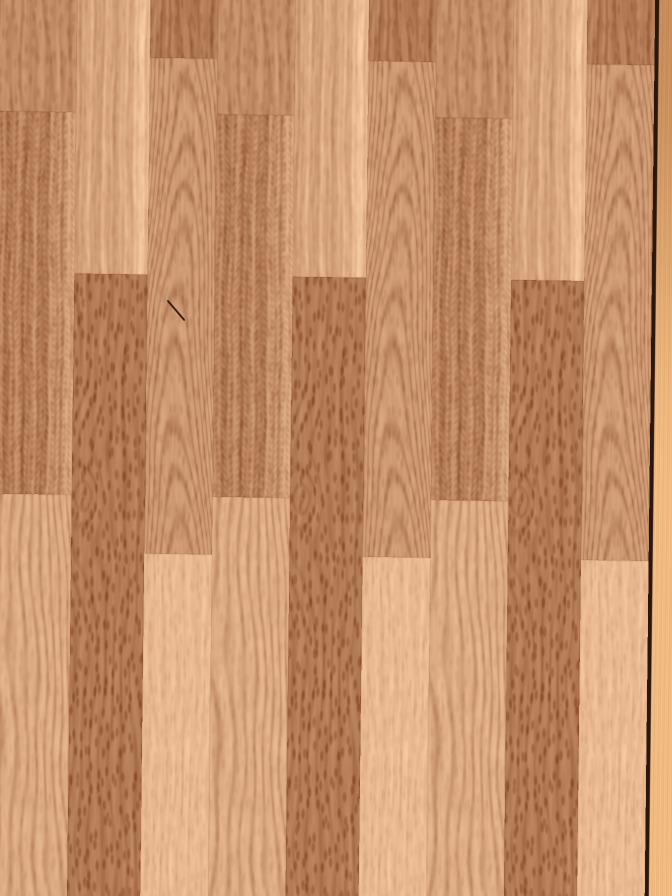
Reproduce this texture procedurally as a WebGL 1 fragment shader.

```glsl
precision highp float;
// Three-strip wood laminate: a group of three plank strips repeats three times
// across, each strip cut by its own end joints. Grain is layered sines and
// stretched cellular noise; a dark gap and a pale board close the right side.

uniform vec2 u_resolution;

const float TAU = 6.28318;
const float ASPECT = 0.75;            // canvas width over height
const float REPEATS = 3.0;
const float PERIOD = 0.325;           // group width, in canvas widths
const float LEAN = 0.0156;            // sideways drift from top to bottom
const float TILT = 0.011;             // drop of the end joints, left to right
const float FIRST_SEAM = 0.355;       // strip borders inside a group
const float SECOND_SEAM = 0.69;
const float SEAM_WIDTH = 0.0022;
const float SEAM_DARKNESS = 0.14;
const float GAP_WIDTH = 0.007;
const vec2 JOINTS_A = vec2(0.124, 0.551);   // end joints, measured from the top
const vec2 JOINTS_B = vec2(0.304, 1.200);
const vec2 JOINTS_C = vec2(0.062, 0.6155);
const vec2 KNOT = vec2(0.16, 0.552);
const vec2 SCRATCH_START = vec2(0.250, 0.448);
const vec2 SCRATCH_END = vec2(0.274, 0.476);
const vec3 DARK_WOOD = vec3(0.63, 0.40, 0.26);
const vec3 PALE_WOOD = vec3(0.96, 0.78, 0.62);
const vec3 BORDER_TOP = vec3(0.78, 0.55, 0.35);
const vec3 BORDER_LOW = vec3(0.94, 0.73, 0.50);
const vec3 GAP_COLOR = vec3(0.17, 0.09, 0.05);

vec2 hash2(vec2 p) {
  vec3 q = fract(p.xyx * vec3(0.1031, 0.1030, 0.0973));
  q += dot(q, q.yzx + 33.33);
  return fract((q.xx + q.yz) * q.zy);
}

// Distance to the nearest jittered cell point
float cellular(vec2 p) {
  vec2 cell = floor(p);
  float nearest = 2.0;
  for (int j = -1; j <= 1; j++)
    for (int i = -1; i <= 1; i++) {
      vec2 c = cell + vec2(float(i), float(j));
      nearest = min(nearest, length(c + hash2(c + 40.0) - p));
    }
  return nearest;
}

// Per plank: base tone, ring, stripe and pore strength
vec4 plankStyle(float strip, float row) {
  if (strip < 0.5) {
    if (row < 0.5) return vec4(0.38, 0.08, 0.08, 0.12);
    return row < 1.5 ? vec4(0.26, 0.04, 0.17, 0.14) : vec4(0.66, 0.15, 0.04, 0.08);
  }
  if (strip < 1.5)
    return row < 0.5 ? vec4(0.62, 0.04, 0.14, 0.07) : vec4(0.15, 0.09, 0.05, 0.28);
  if (row < 0.5) return vec4(0.17, 0.08, 0.11, 0.12);
  return row < 1.5 ? vec4(0.45, 0.15, 0.03, 0.13) : vec4(0.85, 0.05, 0.04, 0.09);
}

// p.x runs 0..1 across the plank, p.y down the canvas
float plankTone(float strip, float row, vec2 p) {
  vec4 style = plankStyle(strip, row);
  float id = strip * 3.0 + row;
  float wobble = sin(p.y * 17.0 + p.x * 4.0 + id) + 0.5 * sin(p.y * 41.0 - p.x * 7.0 + id * 2.0);
  float rings = 7.0 * p.x + 0.35 * wobble;
  float tone = style.x;

  if (id == 1.0 || id == 3.0) tone += 0.27 * smoothstep(0.58, 0.95, p.x);
  if (id == 1.0)   // fine cross ripple
    tone += 0.07 * sin(TAU * 125.0 * p.y + 3.0 * sin(p.x * 23.0)) * sin(p.x * 37.0 + wobble);
  if (id == 2.0) rings = 4.0 * p.x + 7.0 * p.x * p.x * (1.25 - p.y) + 0.3 * wobble;
  if (id == 4.0) { // swirl around the knot
    vec2 d = (p - KNOT) / vec2(0.30, 0.045);
    rings = mix(rings, 3.5 * length(d), exp(-0.5 * dot(d, d)));
  }
  if (id == 7.0) { // cathedral arches
    float side = p.x - 0.48 - 0.06 * sin(p.y * 11.0);
    rings = 16.0 * (p.y - 1.25 * side * side) + 0.22 * wobble;
  }

  float line = pow(0.5 + 0.5 * sin(TAU * rings), 2.5);
  float x = p.x + 0.012 * wobble;
  float stripes = sin(x * 27.0 + id) + 0.7 * sin(x * 61.0 + id * 3.0) + 0.5 * sin(x * 103.0);
  float fibre = cellular(vec2(x * 17.0, p.y * 24.0) + id * 31.0) - 0.45;
  float pore = 1.0 - smoothstep(0.12, 0.38, cellular(vec2(x * 11.0, p.y * 46.0) + id * 57.0));
  return tone - style.y * (1.8 * line - 0.65) + 0.6 * style.z * stripes
    + 0.17 * fibre - style.w * (pore - 0.2);
}

float segmentDistance(vec2 p, vec2 a, vec2 b) {
  vec2 ab = b - a;
  return length(p - a - ab * clamp(dot(p - a, ab) / dot(ab, ab), 0.0, 1.0));
}

vec3 floorColor(vec2 uv) {
  float down = 1.0 - uv.y;
  float x = uv.x + LEAN * down;
  float y = down - TILT * uv.x;
  float beyond = x - REPEATS * PERIOD;

  // Gap and border board
  if (beyond > 0.0) {
    float streak = sin(beyond * 900.0 + sin(down * 9.0)) + sin(beyond * 2100.0);
    vec3 border = mix(BORDER_TOP, BORDER_LOW, smoothstep(0.0, 0.55, down)) + 0.015 * streak;
    return mix(GAP_COLOR, border, smoothstep(GAP_WIDTH - 0.002, GAP_WIDTH, beyond));
  }

  // Strip within the group, plank within the strip
  float group = floor(x / PERIOD);
  float f = fract(x / PERIOD);
  float strip = step(FIRST_SEAM, f) + step(SECOND_SEAM, f);
  vec2 span = strip < 0.5 ? vec2(0.0, FIRST_SEAM)
    : strip < 1.5 ? vec2(FIRST_SEAM, SECOND_SEAM) : vec2(SECOND_SEAM, 1.0);
  vec2 joints = strip < 0.5 ? JOINTS_A : strip < 1.5 ? JOINTS_B : JOINTS_C;
  float row = step(joints.x, y) + step(joints.y, y);
  float tone = plankTone(strip, row, vec2((f - span.x) / (span.y - span.x), y));

  // Slight light drift, seams and one scratch
  tone += 0.03 * (uv.x - 0.5) + 0.02 * (hash2(vec2(group, strip)).x - 0.5);
  vec2 toJoint = abs(y - joints) / ASPECT;
  float edge = min(min(f - span.x, span.y - f) * PERIOD, min(toJoint.x, toJoint.y));
  tone -= SEAM_DARKNESS * (1.0 - smoothstep(0.0, SEAM_WIDTH, edge));
  vec3 color = mix(DARK_WOOD, PALE_WOOD, clamp(tone, -0.35, 1.12));
  float scratch = segmentDistance(vec2(uv.x, down / ASPECT), SCRATCH_START, SCRATCH_END);
  return mix(GAP_COLOR, color, smoothstep(0.0005, 0.0022, scratch));
}

void main() {
  // Four samples per pixel smooth every edge
  vec3 sum = vec3(0.0);
  for (int j = 0; j < 2; j++)
    for (int i = 0; i < 2; i++) {
      vec2 offset = 0.5 * vec2(float(i), float(j)) - 0.25;
      sum += floorColor((gl_FragCoord.xy + offset) / u_resolution);
    }
  gl_FragColor = vec4(sum * 0.25, 1.0);
}
```
